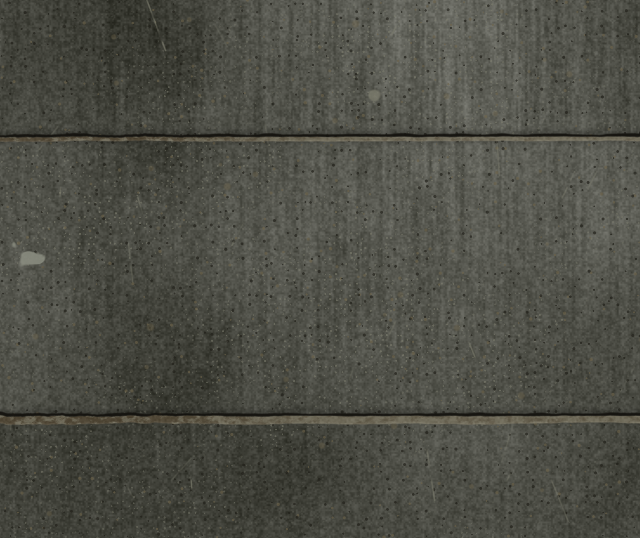
A WebGL 1 fragment shader for this texture:

```glsl
precision highp float;
uniform vec2 u_resolution;

// Lengths are fractions of the canvas height
const float PITCH = 0.519;
const float FIRST_JOINT = 0.227;
const float GAP_WIDTH = 0.0048;
const float WIDE_MORTAR = 0.0145;
const float NARROW_MORTAR = 0.0080;
const float BASE_TONE = 0.272;
const float GRAIN = 0.15;
const float BRUSHING = 0.13;
const float SCRATCH_WIDTH = 0.0009;
const vec2 SHEEN_CENTRE = vec2(0.84, 0.90);
const vec2 PALE_SPOT = vec2(0.696, 0.823);
const vec2 SPLASH = vec2(0.055, 0.523);
const vec3 STONE_TINT = vec3(0.003, 0.006, -0.025);
const vec3 GAP_COLOR = vec3(0.075, 0.068, 0.052);
const vec3 PIT_COLOR = vec3(0.12, 0.115, 0.09);
const vec3 FLECK_COLOR = vec3(0.49, 0.49, 0.43);
const vec3 TAN_COLOR = vec3(0.43, 0.39, 0.29);
const vec3 MORTAR_COLOR = vec3(0.46, 0.44, 0.37);
const vec3 DIRT_COLOR = vec3(0.31, 0.27, 0.20);
const vec3 SPLASH_COLOR = vec3(0.55, 0.56, 0.51);

float hash(vec2 p) {
  vec3 q = fract(p.xyx * 0.1031);
  q += dot(q, q.yzx + 33.33);
  return fract((q.x + q.y) * q.z);
}

float noise(vec2 p) {
  vec2 i = floor(p), f = fract(p);
  f = f * f * (3.0 - 2.0 * f);
  return mix(mix(hash(i), hash(i + vec2(1, 0)), f.x),
             mix(hash(i + vec2(0, 1)), hash(i + vec2(1, 1)), f.x), f.y);
}

float fbm(vec2 p) {
  float sum = 0.0, amp = 0.5;
  for (int i = 0; i < 5; i++) {
    sum += amp * noise(p);
    p = mat2(1.6, 1.2, -1.2, 1.6) * p + 7.3;
    amp *= 0.5;
  }
  return sum;
}

// Soft round flecks, at most one per cell
float flecks(vec2 p, float cells, float share, float radius) {
  vec2 id = floor(p * cells);
  float r = radius * (0.45 + 0.55 * hash(id + 7.0));
  vec2 centre = mix(vec2(r), vec2(1.0 - r), vec2(hash(id + 13.0), hash(id + 29.0)));
  float shape = 1.0 - smoothstep(0.45 * r, r, length(fract(p * cells) - centre));
  return shape * step(hash(id + 51.0), share);
}

float segment(vec2 p, vec2 a, vec2 span) {
  vec2 q = p - a;
  return length(q - span * clamp(dot(q, span) / dot(span, span), 0.0, 1.0));
}

float scratches(vec2 p, float px) {
  float mark = 0.0;
  for (int i = 0; i < 26; i++) {
    vec2 key = vec2(float(i), 3.0);
    vec2 start = vec2(hash(key) * 1.2, hash(key + 11.0));
    float angle = 1.57 + 1.5 * (hash(key + 23.0) - 0.5);
    vec2 span = vec2(cos(angle), sin(angle)) * mix(0.02, 0.12, hash(key + 37.0));
    float line = 1.0 - smoothstep(0.0, SCRATCH_WIDTH + px, segment(p, start, span));
    mark = max(mark, line * mix(0.2, 0.7, hash(key + 43.0)));
  }
  return mark * smoothstep(0.2, 0.7, noise(p * 70.0));
}

vec3 stone(vec2 p, float slab, float px) {
  vec2 q = p + slab * vec2(3.7, 1.9);
  // Broad light and worn patches
  vec2 away = (p - SHEEN_CENTRE) / vec2(0.52, 0.48);
  float sheen = exp(-dot(away, away));
  float tone = BASE_TONE + 0.085 * sheen + 0.16 * (fbm(q * 3.5) - 0.48);
  tone += 0.025 * smoothstep(0.2, 0.0, p.x) * smoothstep(0.3, 0.6, p.y);
  tone -= 0.045 * exp(-pow((p.x - 0.28) / 0.16, 2.0)) * smoothstep(0.25, 0.8, p.y);
  tone += 0.012 * (hash(vec2(slab, 5.0)) - 0.5);
  // Fine grain and vertical brushing
  tone += GRAIN * (0.55 * noise(q * 310.0) + 0.45 * noise(q * 150.0) - 0.5);
  float brush = noise(q * vec2(230.0, 13.0)) + noise(q * vec2(120.0, 7.0)) - 1.0;
  tone += BRUSHING * brush * mix(0.22, 0.6, sheen);
  vec3 color = vec3(tone) + STONE_TINT;
  // Flecks, pits and scratches
  float wear = smoothstep(0.38, 0.65, fbm(q * 5.0 + 20.0));
  color = mix(color, FLECK_COLOR, flecks(q, 105.0, 0.35, 0.3) * mix(0.15, 0.6, wear));
  color = mix(color, TAN_COLOR, 0.6 * flecks(q, 46.0, 0.2, 0.2));
  color = mix(color, PIT_COLOR, 0.65 * flecks(q + 4.0, 70.0, 0.22, 0.28));
  color = mix(color, TAN_COLOR, 0.4 * flecks(q + 9.0, 9.0, 0.22, 0.085));
  color = mix(color, FLECK_COLOR, scratches(p, px));
  // Large pale stains
  vec2 warp = 0.04 * (vec2(noise(p * 42.0), noise(p * 42.0 + 17.0)) - 0.5);
  float spot = 1.0 - smoothstep(0.008, 0.013, length(p - PALE_SPOT + 0.1 * warp));
  color = mix(color, FLECK_COLOR, 0.75 * spot);
  float splash = length((p - SPLASH + warp) / vec2(1.1, 1.0));
  return mix(color, SPLASH_COLOR, 0.85 * (1.0 - smoothstep(0.014, 0.020, splash)));
}

void main() {
  float px = 1.0 / u_resolution.y;
  vec2 p = gl_FragCoord.xy * px;
  // Nearest joint and signed height above its mortar
  float row = (p.y - FIRST_JOINT) / PITCH;
  float joint = floor(row + 0.5);
  float rough = 1.0 - smoothstep(0.2, 0.65, p.x);
  vec2 edge = vec2(p.x, joint * 2.3);
  float chip = (fbm(edge * vec2(45.0, 1.0)) - 0.48) * mix(0.003, 0.006, rough);
  float h = (row - joint) * PITCH + chip;
  float mortarWidth = mix(WIDE_MORTAR, NARROW_MORTAR, mod(joint, 2.0));
  mortarWidth *= 0.85 + 0.3 * noise(edge * vec2(9.0, 1.0) + 4.0);

  vec3 color = stone(p, floor(row), px);
  color *= 1.0 - 0.22 * smoothstep(0.022, 0.0, abs(h));

  // Crumbling mortar with a pale lower lip
  float crumbs = fbm(p * vec2(95.0, 150.0));
  float dirt = smoothstep(0.3, 0.65, crumbs + 0.16 * rough - 0.08);
  vec3 mortar = mix(MORTAR_COLOR, DIRT_COLOR, dirt * mix(0.45, 0.95, rough));
  mortar += 0.07 * (noise(p * 260.0) - 0.5);
  mortar += 0.06 * smoothstep(0.004, 0.0, h + mortarWidth);
  float fill = smoothstep(-px, px, h + mortarWidth) * smoothstep(px, -px, h);
  color = mix(color, mortar, 0.9 * fill);

  // Dark open gap above the mortar
  float gapWidth = GAP_WIDTH * (0.65 + 0.7 * noise(edge * vec2(28.0, 1.0) + 8.0));
  float gap = smoothstep(-px, px, h) * smoothstep(gapWidth + px, gapWidth - px, h);
  color = mix(color, GAP_COLOR, 0.92 * gap);
  gl_FragColor = vec4(clamp(color, 0.0, 1.0), 1.0);
}
```
